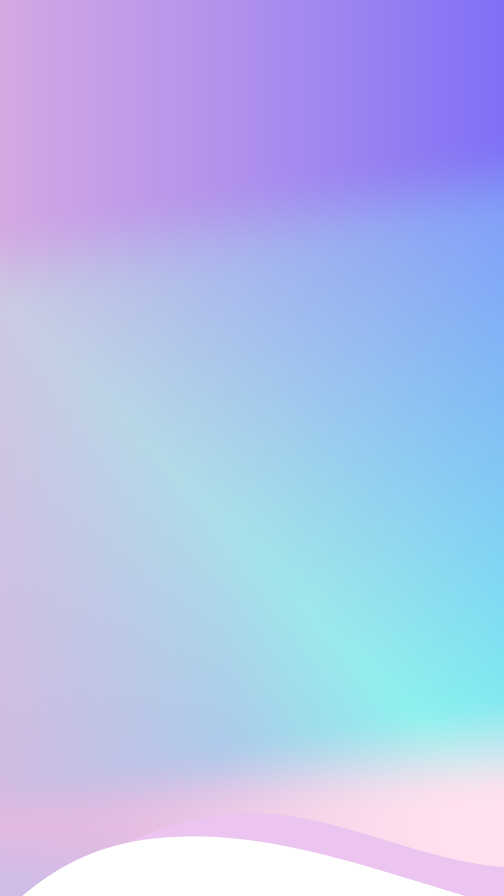
Write a WebGL 2 fragment shader that draws this background.

```glsl
#version 300 es
precision highp float;

uniform vec2 u_resolution;
out vec4 fragColor;

// Sky band, left to right
const vec3 ORCHID = vec3(0.83, 0.66, 0.89);
const vec3 LILAC = vec3(0.68, 0.56, 0.93);
const vec3 VIOLET = vec3(0.50, 0.44, 0.965);

// Corners of the folded gradient
const vec3 PALE_GREY = vec3(0.80, 0.79, 0.89);
const vec3 PERIWINKLE = vec3(0.51, 0.64, 0.97);
const vec3 AQUA = vec3(0.50, 0.98, 0.94);
const vec3 MAUVE = vec3(0.82, 0.73, 0.88);
const vec3 SOFT_BLUE = vec3(0.68, 0.77, 0.92);

// Mist and waves
const vec3 MIST_LEFT = vec3(0.88, 0.73, 0.88);
const vec3 MIST_RIGHT = vec3(1.0, 0.88, 0.935);
const vec3 MIST_FLOOR = vec3(0.81, 0.74, 0.91);
const vec3 WAVE_PINK = vec3(0.92, 0.77, 0.94);
const vec3 WAVE_WHITE = vec3(1.0);

// Slanted lines as (depth at left, change across), depth measured from the top
const vec2 SKY_EDGE = vec2(0.237, -0.091);
const vec2 RIDGE = vec2(0.323, 0.583);
const vec2 FIELD_TOP = vec2(0.325, -0.065);
const vec2 MIST_START = vec2(0.868, -0.104);
const vec2 MIST_END = vec2(0.925, -0.026);
const float FIELD_BOTTOM = 0.908;
const float SKY_SOFTNESS = 0.115;

// Wave crests (x, y) and their falloff (square, cube) on each side
const vec2 PINK_CREST = vec2(0.50, 0.0925);
const vec2 PINK_LEFT = vec2(0.55, 0.0);
const vec2 PINK_RIGHT = vec2(0.645, -0.81);
const vec2 WHITE_CREST = vec2(0.385, 0.0665);
const vec2 WHITE_LEFT = vec2(0.30, 0.80);
const vec2 WHITE_RIGHT = vec2(0.38, -0.28);

float slant(vec2 line, float x) {
  return line.x + line.y * x;
}

vec3 threeStops(vec3 a, vec3 b, vec3 c, float middle, float t) {
  return t < middle ? mix(a, b, t / middle) : mix(b, c, (t - middle) / (1.0 - middle));
}

// Two gradient triangles that meet along a bright diagonal ridge
vec3 foldedField(float x, float depth) {
  float ridge = slant(RIDGE, x);
  float top = slant(FIELD_TOP, x);
  vec3 ridgeColor = mix(PALE_GREY, AQUA, x);
  vec3 topColor = mix(PALE_GREY, PERIWINKLE, x);
  vec3 bottomColor = threeStops(MAUVE, SOFT_BLUE, AQUA, 0.45, x);
  float above = clamp((ridge - depth) / max(ridge - top, 0.02), 0.0, 1.0);
  float below = clamp((depth - ridge) / max(FIELD_BOTTOM - ridge, 0.02), 0.0, 1.0);
  return depth < ridge ? mix(ridgeColor, topColor, above) : mix(ridgeColor, bottomColor, below);
}

float waveHeight(float x, vec2 crest, vec2 leftFall, vec2 rightFall) {
  float d = abs(x - crest.x);
  vec2 fall = x < crest.x ? leftFall : rightFall;
  return crest.y - dot(fall, vec2(d * d, d * d * d));
}

float waveMask(float height, float y) {
  float pixel = 1.0 / u_resolution.y;
  return smoothstep(-0.6 * pixel, 0.6 * pixel, height - y);
}

void main() {
  vec2 uv = gl_FragCoord.xy / u_resolution;
  float depth = 1.0 - uv.y;

  // Sky melting into the field
  vec3 sky = threeStops(ORCHID, LILAC, VIOLET, 0.5, uv.x);
  float skyEdge = slant(SKY_EDGE, uv.x);
  float skyFade = smoothstep(skyEdge, skyEdge + SKY_SOFTNESS, depth);
  vec3 color = mix(sky, foldedField(uv.x, depth), skyFade);

  // Rosy mist, cooler in the lower left corner
  vec3 mist = mix(MIST_LEFT, MIST_RIGHT, smoothstep(0.1, 0.95, uv.x));
  float corner = smoothstep(0.92, 0.99, depth) * (1.0 - smoothstep(0.0, 0.35, uv.x));
  mist = mix(mist, MIST_FLOOR, corner);
  color = mix(color, mist, smoothstep(slant(MIST_START, uv.x), slant(MIST_END, uv.x), depth));

  // Waves
  float pinkHeight = waveHeight(uv.x, PINK_CREST, PINK_LEFT, PINK_RIGHT);
  float whiteHeight = waveHeight(uv.x, WHITE_CREST, WHITE_LEFT, WHITE_RIGHT);
  color = mix(color, WAVE_PINK, waveMask(pinkHeight, uv.y));
  color = mix(color, WAVE_WHITE, waveMask(whiteHeight, uv.y));

  fragColor = vec4(color, 1.0);
}
```
